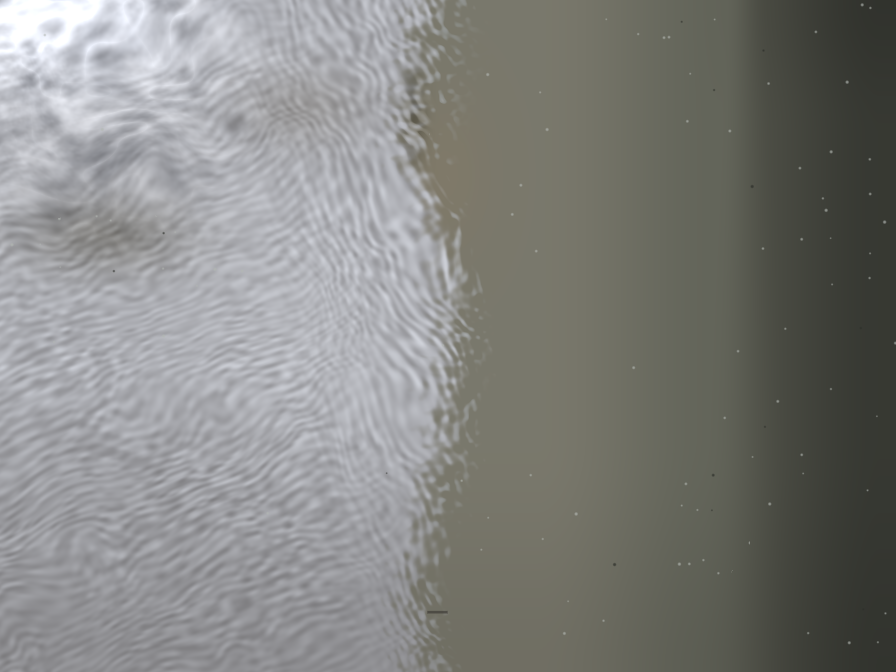
Reproduce this texture procedurally as a Shadertoy shader.

```glsl
#define RIPPLE_FREQ 150.0
#define RIPPLE_GAIN 0.22
#define SWELL_GAIN 0.38
#define SHORE_X 0.662
#define SHORE_BEND 0.030
#define SHADOW_X 1.112
#define SPECK_SIZE 0.0017

float hash(vec2 c) {
    vec3 q = fract(c.xyx * 0.1031);
    q += dot(q, q.yzx + 33.33);
    return fract((q.x + q.y) * q.z);
}

float noise(vec2 p) {
    vec2 i = floor(p), f = fract(p);
    f = f * f * (3.0 - 2.0 * f);
    return mix(mix(hash(i), hash(i + vec2(1, 0)), f.x),
               mix(hash(i + vec2(0, 1)), hash(i + vec2(1, 1)), f.x), f.y);
}

float fbm(vec2 p) {
    float sum = 0.0, amp = 0.533;
    for (int i = 0; i < 4; i++) {
        sum += amp * noise(p);
        p = mat2(1.6, 1.2, -1.2, 1.6) * p + 17.3;
        amp *= 0.5;
    }
    return sum;
}

float glow(vec2 p, vec2 center, vec2 radius) {
    vec2 d = (p - center) / radius;
    return exp(-dot(d, d));
}

// Short crests from stretched noise plus a regular, bent wave
float waveTrain(vec2 p, vec2 normal, float freq) {
    vec2 n = normalize(normal);
    vec2 uv = freq * vec2(dot(p, n), dot(p, vec2(-n.y, n.x)));
    float crests = noise(40.0 + uv * vec2(1.0, 0.45));
    float regular = 0.5 + 0.5 * sin(2.6 * uv.x + 9.0 * noise(p * 26.0));
    return mix(crests, regular, 0.35);
}

float shoreline(float y) {
    return SHORE_X + SHORE_BEND * cos((y - 0.47) * 8.6)
         + 0.012 * (noise(vec2(y * 22.0, 3.0)) - 0.5);
}

// Still, shaded water on the right
vec3 murkyWater(vec2 p) {
    vec3 col = mix(vec3(0.476, 0.470, 0.422), vec3(0.388, 0.395, 0.352),
                   smoothstep(0.80, 1.07, p.x));
    float soft = mix(0.085, 0.030, p.y);
    col = mix(col, vec3(0.318, 0.322, 0.286), smoothstep(-soft, soft, p.x - SHADOW_X));
    col = mix(col, vec3(0.215, 0.222, 0.198), smoothstep(SHADOW_X - 0.04, 1.31, p.x));
    col += vec3(0.022, 0.004, -0.012) * glow(p, vec2(0.66, 0.74), vec2(0.07, 0.12));
    col *= 1.0 - 0.08 * smoothstep(0.35, 0.0, p.y);
    return col * (1.0 - 0.10 * smoothstep(0.8, 1.0, p.y) * smoothstep(1.0, 1.3, p.x));
}

// Sky sheen on the left, broken by ripples and swell
vec3 skySheen(vec2 p, vec2 q, float ripple) {
    float cloud = fbm(p * vec2(4.0, 6.0) + 3.0) - 0.5;
    float lift = smoothstep(0.02, 0.48, p.y + 0.22 * cloud);
    vec3 col = mix(vec3(0.555, 0.555, 0.568), vec3(0.672, 0.678, 0.700), lift);
    col += 0.035 * glow(p, vec2(0.47, 0.53), vec2(0.20, 0.22));
    col -= vec3(0.13, 0.14, 0.17) * glow(p, vec2(0.16, 0.65), vec2(0.12, 0.055));
    col -= vec3(0.06, 0.07, 0.09) * glow(p, vec2(0.45, 0.84), vec2(0.10, 0.06));

    // Folded swell under the brightest sky
    float rough = smoothstep(0.55, 0.80, p.y) * smoothstep(0.48, 0.16, p.x);
    float swell = fbm(q * vec2(23.0, 34.0)) - 0.5;
    float fold = 1.0 - abs(2.0 * noise(q * vec2(25.0, 40.0) + 9.0) - 1.0);
    float sun = glow(p, vec2(0.09, 0.98), vec2(0.20, 0.11));
    col += rough * (SWELL_GAIN * swell + 0.18 * (fold - 0.58));
    col += vec3(0.25, 0.26, 0.28) * sun * (0.7 + 0.6 * fold);

    // Ripples come and go in patches
    float patches = 0.5 + 0.8 * noise(p * 11.0 + 5.0);
    float gain = RIPPLE_GAIN * patches * mix(1.0, 0.45, rough);
    gain *= mix(0.55, 1.0, smoothstep(0.0, 0.3, p.y));
    return col + gain * (ripple - 0.5) * vec3(0.96, 1.0, 1.05);
}

// One random speck per grid cell: x is brightness, y is darkness
vec2 specks(vec2 p, float cells, float density) {
    vec2 id = floor(p * cells);
    vec2 spot = 0.15 + 0.7 * vec2(hash(id + 11.0), hash(id + 47.0));
    float dist = length((fract(p * cells) - spot) / cells);
    float size = SPECK_SIZE * (0.5 + 0.8 * hash(id + 83.0));
    float px = 1.0 / iResolution.y;
    float disc = 1.0 - smoothstep(size - px, size + px, dist);
    float dark = step(0.88, hash(id + 5.0));
    return disc * step(hash(id + 29.0), density) * vec2(1.0 - dark, dark);
}

void mainImage(out vec4 fragColor, in vec2 fragCoord) {
    vec2 p = fragCoord / iResolution.y;
    vec2 q = p + 0.045 * (vec2(noise(p * 9.0), noise(p * 9.0 + 31.0)) - 0.5);

    // Shallow crests in the open blend into steep ones by the shore
    float open = waveTrain(q, vec2(-0.42, 0.91), RIPPLE_FREQ);
    float steep = waveTrain(q, vec2(0.90, 0.44), RIPPLE_FREQ);
    float ripple = mix(open, steep, smoothstep(0.38, 0.60, p.x + 0.2 * (p.y - 0.5)));

    // Boundary dissolving into small loose glints
    float inside = shoreline(p.y) - p.x;
    float crumbs = noise(q * vec2(85.0, 115.0) + 13.0);
    float ragged = inside + 0.055 * (steep - 0.5) + 0.045 * (crumbs - 0.5);
    ragged += 0.035 * (fbm(p * 18.0) - 0.5);
    float cover = smoothstep(-0.022, 0.055, ragged);
    vec3 col = mix(murkyWater(p), skySheen(p, q, ripple), cover);
    float reach = 0.045 + 0.045 * smoothstep(0.72, 0.88, p.y);
    float glint = smoothstep(0.52, 0.80, 0.5 * (steep + crumbs));
    glint *= smoothstep(-reach, 0.0, inside);
    col = mix(col, vec3(0.64, 0.67, 0.69), 0.6 * glint * (1.0 - cover));
    float trough = smoothstep(0.6, 0.3, steep);
    col -= 0.13 * trough * glow(p, vec2(0.615, 0.83), vec2(0.018, 0.07));

    // Floating flecks, denser in drifts
    float drift = smoothstep(0.35, 0.75, noise(p * 5.0 + 2.0));
    float right = smoothstep(0.0, 0.08, -inside);
    float cluster = glow(p, vec2(0.15, 0.64), vec2(0.10, 0.06));
    vec2 fleck = specks(p, 23.0, 0.03 + 0.15 * drift * right)
               + specks(p + 3.7, 41.0, 0.06 * drift * right + 0.4 * cluster);
    col = mix(col, vec3(0.70, 0.72, 0.70), 0.65 * min(fleck.x, 1.0));
    col = mix(col, vec3(0.17, 0.18, 0.16), 0.7 * min(fleck.y, 1.0));

    // Thin drifting twig
    vec2 twig = abs(p - vec2(0.651, 0.089)) - vec2(0.014, 0.0008);
    float twigMask = 1.0 - smoothstep(0.0, 1.5 / iResolution.y, max(twig.x, twig.y));
    col = mix(col, vec3(0.24, 0.23, 0.21), 0.7 * twigMask);

    fragColor = vec4(clamp(col, 0.0, 1.0), 1.0);
}
```
